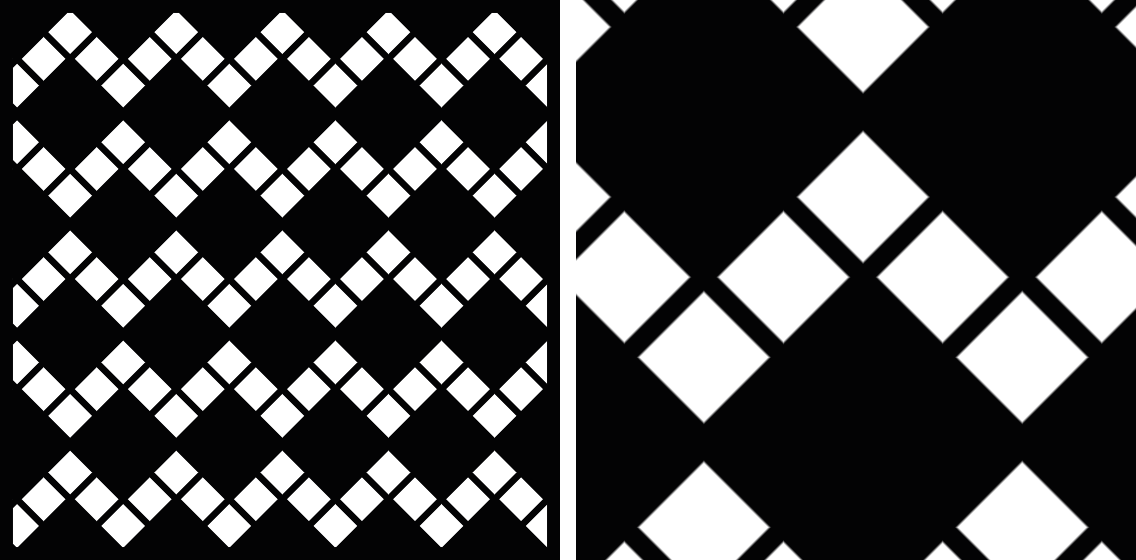
Left: the whole. Right: its middle third, enlarged.
A three.js fragment shader for this pattern:

```glsl
// Five rows of white diamonds on black, stepping up and down as zigzags.
// Each row mirrors its neighbour; a plain border crops the outer diamonds.
// Diamonds are taxicab distances around centres found from row and column.

#define GROUND vec3(0.01, 0.01, 0.015)
#define TILE vec3(1.0)
#define CENTER vec2(0.5042, 0.5017)  // a peak column and the middle row
#define STEP vec2(0.04737, 0.0477)   // offset between neighbouring diamonds
#define ROW_GAP 0.1966               // distance between zigzag rows
#define HALF_DIAGONAL 0.0391         // diamond centre to corner
#define BORDER 0.0231                // plain margin on all sides
#define EDGE 0.001                   // half width of the smoothed edge

varying vec2 vUv;

float coverage(float dist) {
  return 1.0 - smoothstep(-EDGE, EDGE, dist);
}

float diamondDistance(vec2 p) {
  return (abs(p.x) + abs(p.y) - HALF_DIAGONAL) * 0.70711;
}

// Triangle wave over whole columns: 1, 0, -1, 0, ...
float zigzag(float column) {
  return abs(mod(column, 4.0) - 2.0) - 1.0;
}

float zigzagDistance(vec2 p) {
  // Nearest row; odd rows are flipped
  float row = floor(p.y / ROW_GAP + 0.5);
  float flip = 1.0 - 2.0 * mod(row, 2.0);
  p.y -= row * ROW_GAP;

  // Diamonds overlap in x, so test the adjacent columns too
  float nearest = floor(p.x / STEP.x + 0.5);
  float dist = 1.0;
  for (int i = -1; i <= 1; i++) {
    float column = nearest + float(i);
    vec2 middle = STEP * vec2(column, flip * zigzag(column));
    dist = min(dist, diamondDistance(p - middle));
  }
  return dist;
}

void main() {
  vec2 fromMiddle = abs(vUv - 0.5);
  float frame = max(fromMiddle.x, fromMiddle.y) - (0.5 - BORDER);
  float dist = max(zigzagDistance(vUv - CENTER), frame);
  gl_FragColor = vec4(mix(GROUND, TILE, coverage(dist)), 1.0);
}
```
